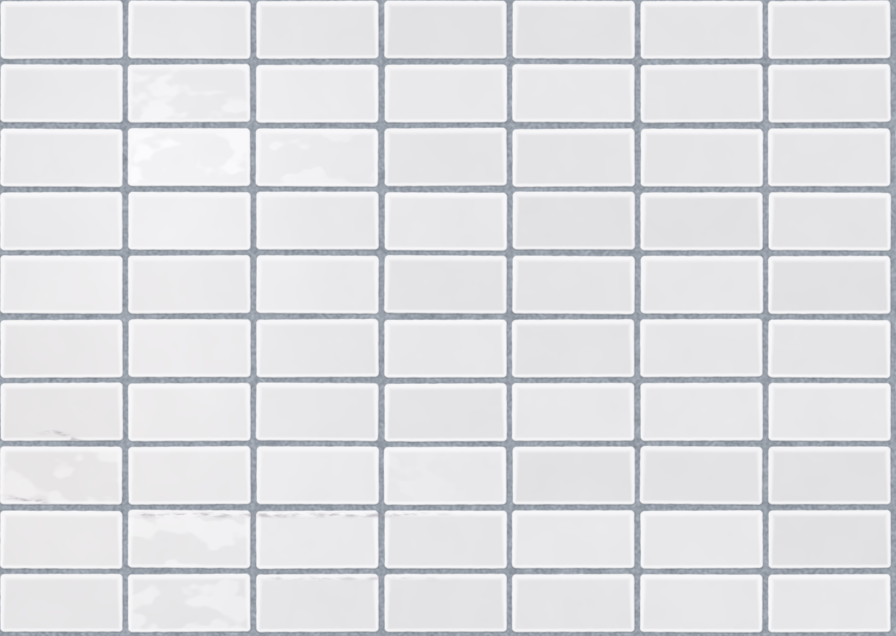
A Shadertoy shader for this pattern:

```glsl
// Wall of glossy white ceramic tiles in a straight stack with blue-grey grout
#define PITCH vec2(0.2013, 0.10013)   // tile spacing, in canvas heights
#define ORIGIN vec2(-0.0040, 0.0015)  // centre of the first grout crossing
#define GAP 0.0088                    // grout width
#define CORNER 0.0065                 // tile corner radius
#define RIM 0.0085                    // width of the bright glazed edge
#define JITTER 0.0007                 // laying error of each tile
#define TILT 0.007                    // largest tile rotation
#define TILE_COLOR vec3(0.898, 0.898, 0.908)
#define RIM_COLOR vec3(0.972, 0.968, 0.975)
#define GROUT_DARK vec3(0.50, 0.53, 0.57)
#define GROUT_LIGHT vec3(0.70, 0.73, 0.77)
#define STAIN_COLOR vec3(0.60, 0.57, 0.61)

vec2 hash2(vec2 p) {
    vec3 q = fract(p.xyx * vec3(0.1031, 0.1030, 0.0973));
    q += dot(q, q.yzx + 33.33);
    return fract((q.xx + q.yz) * q.zy);
}

float gradientDot(vec2 cell, vec2 offset) {
    return dot(hash2(cell) * 2.0 - 1.0, offset);
}

// Gradient noise, about -0.7 to 0.7
float noise(vec2 p) {
    vec2 i = floor(p), f = fract(p);
    vec2 u = f * f * f * (f * (f * 6.0 - 15.0) + 10.0);
    vec2 e = vec2(1.0, 0.0);
    return mix(mix(gradientDot(i, f), gradientDot(i + e, f - e), u.x),
               mix(gradientDot(i + e.yx, f - e.yx), gradientDot(i + 1.0, f - 1.0), u.x), u.y);
}

float fbm(vec2 p) {
    float sum = 0.0, amp = 0.6;
    for (int i = 0; i < 3; i++) {
        sum += amp * noise(p);
        p = p * 2.1 + 17.3;
        amp *= 0.5;
    }
    return sum;
}

float roundedBox(vec2 p, vec2 halfSize, float radius) {
    vec2 d = abs(p) - halfSize + radius;
    return length(max(d, 0.0)) + min(max(d.x, d.y), 0.0) - radius;
}

float glow(vec2 p, vec2 centre, vec2 size) {
    vec2 d = (p - centre) / size;
    return exp(-dot(d, d));
}

// Dirt lines along two courses and two short scuffs at the lower left
float stains(vec2 p) {
    float dirt = 0.0;
    for (int i = 0; i < 2; i++) {
        float k = float(i);
        float y = mix(0.190, 0.0905, k) + 0.0025 * noise(vec2(p.x * 12.0, k * 9.0));
        float span = smoothstep(mix(0.18, 0.39, k), mix(0.23, 0.44, k), p.x)
                   * (1.0 - smoothstep(0.62, 0.76, p.x));
        float patches = smoothstep(-0.15, 0.30, fbm(vec2(p.x * 45.0, p.y * 120.0 + k * 5.0)));
        dirt += mix(0.75, 0.4, k) * span * patches * exp(-pow((p.y - y) / 0.0035, 2.0));

        vec2 s = p - mix(vec2(0.045, 0.213), vec2(0.105, 0.314), k);
        s.y += 0.18 * s.x + 0.012 * noise(p * 40.0);
        float grit = smoothstep(-0.25, 0.25, fbm(p * vec2(70.0, 160.0)));
        dirt += 0.8 * grit * glow(s, vec2(0.0), vec2(0.032, 0.0035));
    }
    return min(dirt, 1.0);
}

void mainImage(out vec4 fragColor, in vec2 fragCoord) {
    vec2 p = fragCoord / iResolution.y;
    float soft = max(1.0 / iResolution.y, 0.0016);

    // Tile cell with slight laying errors
    vec2 grid = (p - ORIGIN) / PITCH;
    vec2 id = floor(grid);
    vec2 rnd = hash2(id + 3.7), rnd2 = hash2(id + 41.2);
    vec2 q = (fract(grid) - 0.5) * PITCH + (rnd - 0.5) * 2.0 * JITTER;
    float tilt = (rnd2.x - 0.5) * 2.0 * TILT;
    q += tilt * vec2(-q.y, q.x);
    vec2 halfSize = 0.5 * (PITCH - GAP);
    float d = roundedBox(q, halfSize, CORNER) + 0.0007 * noise(p * 90.0);

    // Glaze: tone per tile, cloudy surface, broad light from the left
    vec3 tile = TILE_COLOR + 0.028 * (rnd2.y - 0.5) + 0.014 * fbm(p * 14.0 + rnd * 9.0);
    tile += vec3(0.040, 0.037, 0.036) * glow(p, vec2(0.25, 0.62), vec2(0.26, 0.42));
    tile += vec3(0.006, 0.0, -0.006) * glow(p, vec2(0.0, 0.25), vec2(0.45, 0.35));

    // Faint reflected patches on some tiles
    float patchMask = smoothstep(0.0, 0.12, fbm(q * vec2(13.0, 20.0) + rnd * 30.0));
    tile += 0.035 * patchMask * step(0.72, rnd.x) * (1.0 - smoothstep(0.3, 0.9, p.x));

    // Rounded rim: brightest at the top, thin shade at bottom and right
    vec2 side = q / halfSize;
    float rimWidth = RIM * mix(0.75, 1.15, smoothstep(-0.9, 0.9, side.y));
    float rim = 1.0 - smoothstep(0.35 * rimWidth, 1.25 * rimWidth, -d);
    tile = mix(tile, RIM_COLOR, rim * (0.86 + 0.14 * rnd.y));
    float shadeSide = max(smoothstep(0.88, 1.0, -side.y), 0.7 * smoothstep(0.94, 1.0, side.x));
    tile -= 0.13 * shadeSide * smoothstep(-0.0032, 0.0, d);

    // Grainy grout, darker in the shadow of the tile edge
    float grain = 0.5 + 0.6 * noise(p * 170.0) + 0.4 * noise(p * 45.0);
    vec3 grout = mix(GROUT_DARK, GROUT_LIGHT, clamp(grain, 0.0, 1.0));
    grout -= 0.08 * shadeSide * (1.0 - smoothstep(0.0, 0.003, d));

    vec3 color = mix(tile, grout, smoothstep(-soft, soft, d));
    color = mix(color, STAIN_COLOR, 0.6 * stains(p));
    fragColor = vec4(clamp(color, 0.0, 1.0), 1.0);
}
```
